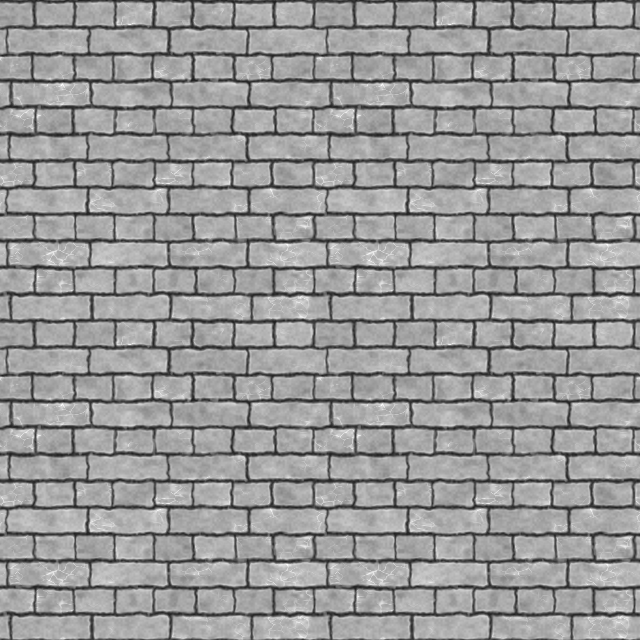
Reproduce this texture procedurally as a WebGL 1 fragment shader.

```glsl
precision highp float;
// Worn grey brick wall: rows of long stretchers alternate with rows of short headers.

uniform vec2 u_resolution;

const float ROWS = 24.0;            // courses up the canvas
const float STRETCHERS = 8.0;       // long bricks across
const float HEADERS = 16.0;         // short bricks across
const float REPEATS = 2.0;          // repeats of the layout each way
const float ROW_SHIFT = 0.0015;     // bed joints sit just below the grid
const float STRETCHER_X = 0.0145;   // first upright joint of each row type
const float HEADER_X = 0.0505;
const float ROW_SLIP = 0.0085;      // sideways variation between rows
const float JOINT_SLIP = 0.005;     // sideways variation between joints
const float JOINT_HALF = 0.0024;    // half the mortar width
const float EDGE_SOFT = 0.0019;     // softness of brick edges
const float CORNER = 0.0055;
const float WAVER = 0.0032;         // wobble of brick outlines
const float FACE = 0.685;
const float MORTAR = 0.17;
const float TONE_RANGE = 0.07;      // brightness spread between bricks
const float RIM_LIGHT = 0.11;
const float VEIN_LIGHT = 0.15;

float hash(vec2 p) {
  vec3 q = fract(vec3(p.xyx) * vec3(0.1031, 0.1030, 0.0973));
  q += dot(q, q.yzx + 33.33);
  return fract((q.x + q.y) * q.z);
}

// Smooth value noise that wraps after period cells.
float noise(vec2 t, vec2 period, float seed) {
  vec2 p = t * period;
  vec2 i = floor(p);
  vec2 f = p - i;
  f = f * f * (3.0 - 2.0 * f);
  vec2 a = mod(i, period) + seed;
  vec2 b = mod(i + 1.0, period) + seed;
  return mix(mix(hash(a), hash(vec2(b.x, a.y)), f.x),
             mix(hash(vec2(a.x, b.y)), hash(b), f.x), f.y);
}

// Wrapping cellular noise: gap between the two nearest points, 0 on cell borders.
float cellGap(vec2 t, vec2 period) {
  vec2 p = t * period;
  vec2 i = floor(p);
  float near = 8.0;
  float next = 8.0;
  for (int y = -1; y <= 1; y++) {
    for (int x = -1; x <= 1; x++) {
      vec2 c = i + vec2(float(x), float(y));
      vec2 w = mod(c, period);
      float d = length(c + vec2(hash(w + 5.0), hash(w + 71.0)) - p);
      next = min(next, max(near, d));
      near = min(near, d);
    }
  }
  return next - near;
}

void main() {
  vec2 uv = gl_FragCoord.xy / u_resolution;
  float pixel = 0.5 / min(u_resolution.x, u_resolution.y);
  vec2 t = uv * REPEATS;

  // Wobble the outlines
  vec2 wobble = vec2(noise(t, vec2(40.0, 48.0), 11.0), noise(t, vec2(32.0, 24.0), 37.0)) - 0.5;
  wobble += 0.5 * (vec2(noise(t, vec2(96.0), 53.0), noise(t, vec2(96.0), 91.0)) - 0.5);
  vec2 p = uv + WAVER * wobble + vec2(0.0, ROW_SHIFT);

  // Row and nearest upright joint
  float row = floor(p.y * ROWS);
  float layoutRow = mod(row, ROWS / REPEATS);
  float isHeader = mod(row, 2.0);
  float count = mix(STRETCHERS, HEADERS, isHeader);
  float start = mix(STRETCHER_X, HEADER_X, isHeader);
  start += ROW_SLIP * (hash(vec2(layoutRow, 17.0)) - 0.5);
  float joint = floor((p.x - start) * count + 0.5);
  vec2 jointId = vec2(mod(joint, count / REPEATS), layoutRow);
  float jointX = start + joint / count + JOINT_SLIP * (hash(jointId + 3.0) - 0.5);
  float brick = joint - step(p.x, jointX);
  vec2 layoutId = vec2(mod(brick, count / REPEATS), layoutRow);
  vec2 brickId = vec2(mod(brick, count), mod(row, ROWS));

  // Distance inward from the rounded brick outline
  float rise = fract(p.y * ROWS);
  vec2 inset = vec2(abs(p.x - jointX), min(rise, 1.0 - rise) / ROWS);
  inset.x += 0.0011 * hash(jointId + 29.0);
  inset.y -= 0.0010 * (hash(layoutId + 43.0) - 0.3);
  vec2 c = CORNER - inset;
  float depth = CORNER - length(max(c, 0.0)) - min(max(c.x, c.y), 0.0);
  float edge = depth - JOINT_HALF;
  float face = smoothstep(-EDGE_SOFT - pixel, EDGE_SOFT + pixel, edge);

  // Mottled face, one tone per brick
  float cloud = noise(t, vec2(20.0, 28.0), 7.0);
  float blotch = noise(t, vec2(52.0, 72.0), 23.0);
  float grain = noise(t, vec2(150.0), 61.0);
  float tone = 0.65 * hash(layoutId + 13.0) + 0.35 * hash(brickId + 83.0);
  float shade = FACE + TONE_RANGE * (tone - 0.5) - 0.015 * isHeader;
  shade += 0.07 * (cloud - 0.5) + 0.08 * (blotch - 0.5) + 0.07 * (grain - 0.5);

  // Pale veins and scuffs in patches, a few dark stains
  float patches = smoothstep(0.55, 0.85, 0.6 * cloud + 0.4 * hash(layoutId + 101.0));
  float vein = 1.0 - smoothstep(0.0, 0.14, cellGap(t + 0.012 * wobble, vec2(26.0, 44.0)));
  shade += VEIN_LIGHT * patches * (vein + 0.6 * smoothstep(0.5, 0.9, blotch));
  shade -= 0.08 * smoothstep(0.7, 0.95, noise(t, vec2(24.0, 36.0), 131.0));

  // Chipped pale rim
  float rim = smoothstep(0.0, 0.0015, edge) * (1.0 - smoothstep(0.0015, 0.0055, edge));
  shade += RIM_LIGHT * rim * smoothstep(0.2, 0.8, noise(t, vec2(44.0, 60.0), 151.0));

  // Dark mortar with pale crumbs
  float mortar = MORTAR + 0.12 * (grain - 0.4);
  mortar += 0.25 * smoothstep(0.8, 1.0, noise(t, vec2(56.0, 48.0), 173.0));

  gl_FragColor = vec4(vec3(clamp(mix(mortar, shade, face), 0.0, 1.0)), 1.0);
}
```
